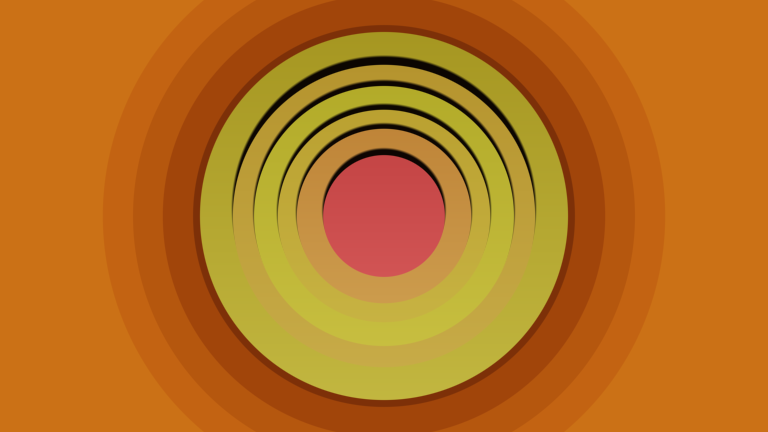
Give the GLSL for this background, as a Shadertoy shader.

```glsl
// Coverage of a centred disc with an edge of the given softness
float discMask(vec2 p, float radius, float softness) {
    return 1.0 - smoothstep(-softness, softness, length(p) - radius);
}

// Flat disc painted over the layers below
vec3 paintDisc(vec3 base, vec2 p, float radius, vec3 color, float edge) {
    return mix(base, color, discMask(p, radius, edge));
}

// Raised disc: shadow thrown upwards, then a face shaded from bottom to top
vec3 raiseDisc(vec3 base, vec2 p, float radius, float lift,
               vec3 bottomColor, vec3 topColor, float edge) {
    float shadow = discMask(p - vec2(0.0, lift), radius + 0.001, 0.004);
    vec3 shaded = mix(base, base * vec3(0.07, 0.04, 0.03), shadow);
    float height = clamp(0.5 + 0.5 * p.y / radius, 0.0, 1.0);
    return paintDisc(shaded, p, radius, mix(bottomColor, topColor, height), edge);
}

void mainImage(out vec4 fragColor, in vec2 fragCoord) {
    vec2 p = (fragCoord - 0.5 * iResolution.xy) / iResolution.y;
    float edge = 0.8 / iResolution.y;

    // Orange wall with darkening halo bands
    vec3 color = vec3(0.797, 0.445, 0.085);
    color = paintDisc(color, p, 0.651, vec3(0.765, 0.390, 0.070), edge);
    color = paintDisc(color, p, 0.581, vec3(0.710, 0.340, 0.055), edge);
    color = paintDisc(color, p, 0.512, vec3(0.630, 0.270, 0.040), edge);
    color = paintDisc(color, p, 0.442, vec3(0.490, 0.190, 0.030), edge);

    // Large yellow plate
    float plateHeight = clamp(0.5 + p.y / 0.852, 0.0, 1.0);
    vec3 plate = mix(vec3(0.76, 0.715, 0.25), vec3(0.65, 0.59, 0.13), plateHeight);
    color = paintDisc(color, p, 0.426, plate, edge);

    // Stacked discs, from the widest to the red centre
    color = raiseDisc(color, p, 0.350, 0.019,
                      vec3(0.78, 0.67, 0.28), vec3(0.71, 0.58, 0.18), edge);
    color = raiseDisc(color, p, 0.301, 0.012,
                      vec3(0.78, 0.745, 0.25), vec3(0.70, 0.67, 0.16), edge);
    color = raiseDisc(color, p, 0.246, 0.012,
                      vec3(0.78, 0.70, 0.26), vec3(0.73, 0.63, 0.19), edge);
    color = raiseDisc(color, p, 0.202, 0.011,
                      vec3(0.80, 0.61, 0.30), vec3(0.75, 0.52, 0.22), edge);
    color = raiseDisc(color, p, 0.141, 0.014,
                      vec3(0.82, 0.33, 0.33), vec3(0.77, 0.27, 0.27), edge);

    fragColor = vec4(color, 1.0);
}
```
